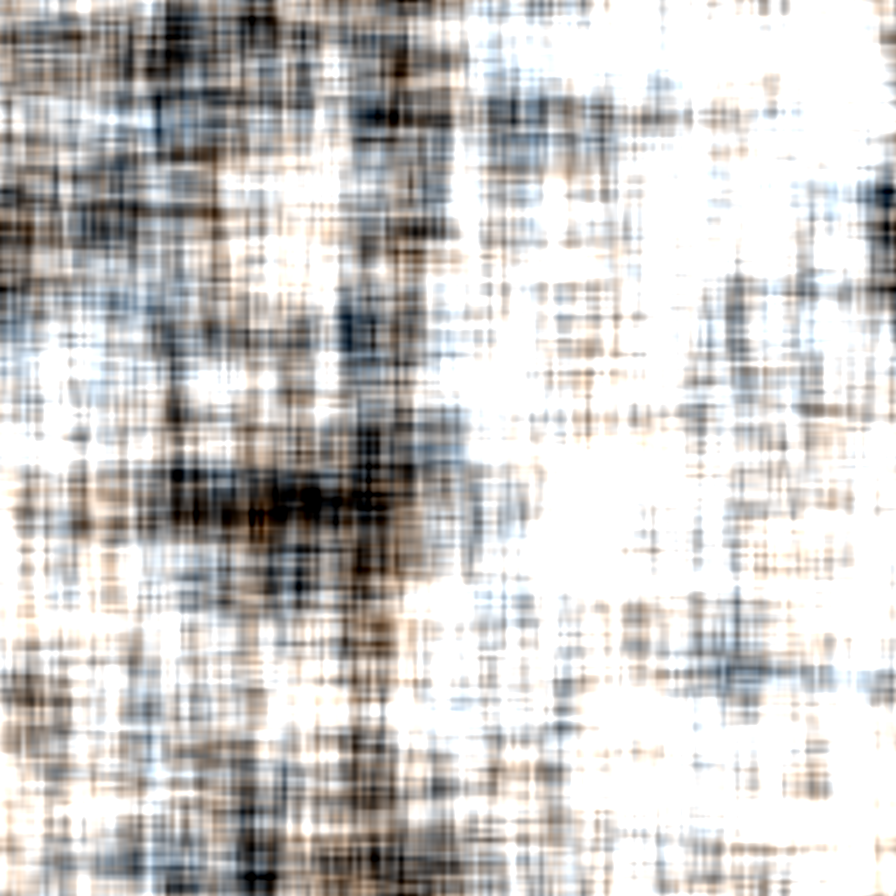
This texture is drawn by a Shadertoy shader. Its source:

```glsl
// Worn woven cloth: dark crossing streaks of warm and cool threads over bleached white, tileable.

#define OCTAVES 6
#define BASE_ACROSS 6.0   // broadest streaks per tile, even so that halves can pair
#define BASE_ALONG 2.0    // streak lengths per tile
#define ALONG_GROWTH 1.65 // below 2, so fine threads are relatively longer
#define FALLOFF 0.9
#define CONTRAST 0.25
#define TINT 0.034
#define PAIRED_MAX 12u    // layers up to this count get an exactly zero mean
#define MEAN_COLOR vec3(0.862, 0.846, 0.834)
#define WARM_AXIS vec3(1.0, -0.05, -1.0)

// Two random values in -1..1 from an integer cell
vec2 hashCell(uvec3 v) {
    v = v * 1664525u + 1013904223u;
    v.x += v.y * v.z;
    v.y += v.z * v.x;
    v.z += v.x * v.y;
    v ^= v >> 16u;
    v.x += v.y * v.z;
    v.y += v.z * v.x;
    v.z += v.x * v.y;
    return vec2(v.xy >> 8u) / 8388608.0 - 1.0;
}

// Wrapped lattice value; broad layers repeat one half negated and shifted along
vec2 latticeValue(uvec2 cell, uvec2 count, uint seed) {
    cell %= count;
    float side = 1.0;
    uint halfCount = count.x / 2u;
    if (count.x <= PAIRED_MAX && cell.x >= halfCount) {
        cell = uvec2(cell.x - halfCount, (cell.y + 1u) % count.y);
        side = -1.0;
    }
    return side * hashCell(uvec3(cell, seed));
}

// Smooth periodic noise: x is lightness, y is warmth
vec2 tileNoise(vec2 p, vec2 count, uint seed) {
    uvec2 cell = uvec2(floor(p));
    uvec2 wrap = uvec2(count);
    vec2 w = smoothstep(0.0, 1.0, fract(p));
    vec2 low = mix(latticeValue(cell, wrap, seed),
                   latticeValue(cell + uvec2(1, 0), wrap, seed), w.x);
    vec2 high = mix(latticeValue(cell + uvec2(0, 1), wrap, seed),
                    latticeValue(cell + uvec2(1, 1), wrap, seed), w.x);
    return mix(low, high, w.y);
}

// Layers of streaks running along the second axis
vec2 streaks(vec2 uv, uint seed) {
    vec2 sum = vec2(0.0);
    float amplitude = 1.0;
    for (int i = 0; i < OCTAVES; i++) {
        float level = float(i);
        vec2 count = vec2(BASE_ACROSS * exp2(level),
                          floor(BASE_ALONG * pow(ALONG_GROWTH, level)));
        // Finest threads start on the tile edge, broad ones are staggered
        vec2 phase = i < 4 ? fract(vec2(0.37, 0.61) * (level + float(seed))) : vec2(0.0);
        float warmth = 0.5 * min(level, 2.0);
        sum += amplitude * vec2(1.0, warmth)
             * tileNoise(uv * count + phase, count, seed + uint(i));
        amplitude *= FALLOFF;
    }
    return sum;
}

void mainImage(out vec4 fragColor, in vec2 fragCoord) {
    vec2 uv = fragCoord / iResolution.xy;

    // Vertical and horizontal threads add up where they cross
    vec2 weave = streaks(uv, 23u) + streaks(uv.yx, 71u);

    // Bright parts clip to bleached white
    vec3 color = MEAN_COLOR + CONTRAST * weave.x + TINT * weave.y * WARM_AXIS;
    fragColor = vec4(clamp(color, 0.0, 1.0), 1.0);
}
```
